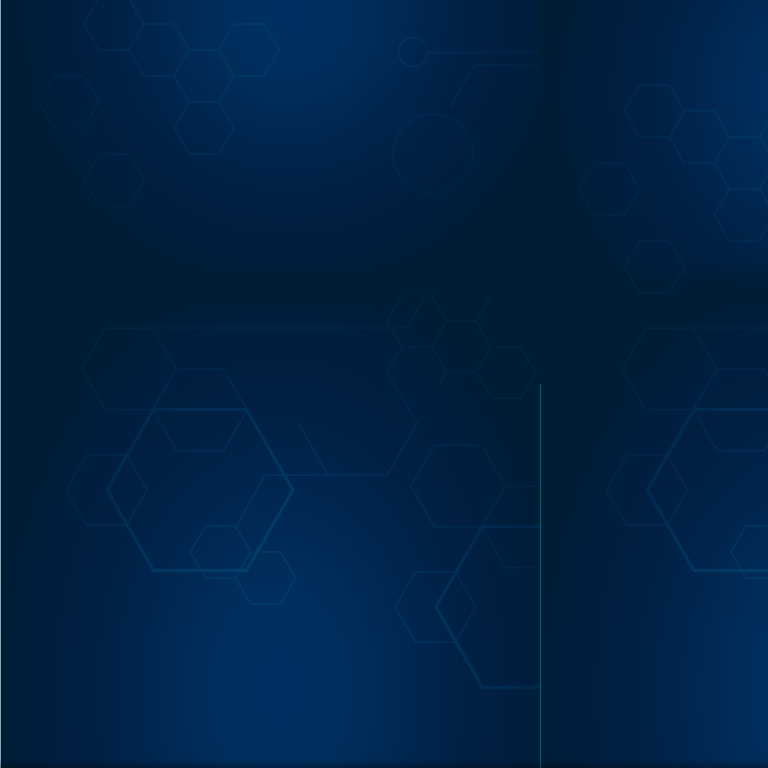
A Shadertoy shader for this background:

```glsl
#define GRID 768.0
#define TILE_WIDTH 540.5
#define SPLIT_Y 296.0
#define COLUMN_SHIFT 87.0
#define GLOW_COLOR vec3(0.0, 0.19, 0.38)
#define MID_COLOR vec3(0.0, 0.118, 0.25)
#define EDGE_COLOR vec3(0.0, 0.112, 0.21)
#define INK_COLOR vec3(0.0, 0.29, 0.47)
#define SEAM_COLOR vec3(0.0, 0.42, 0.47)
#define BORDER_COLOR vec3(0.55, 0.65, 0.70)
#define THIN 1.6
#define THICK 3.2

float stroke(float d, float width) {
    float pixel = GRID / iResolution.y;
    return clamp((0.5 * width - abs(d)) / pixel + 0.5, 0.0, 1.0);
}

// Flat-topped hexagon, radius measured to a corner
float hexagon(vec2 p, float radius) {
    p = abs(p);
    return max(p.y, 0.866 * p.x + 0.5 * p.y) - 0.866 * radius;
}

float segment(vec2 p, vec2 a, vec2 b) {
    vec2 ab = b - a;
    return length(p - a - ab * clamp(dot(p - a, ab) / dot(ab, ab), 0.0, 1.0));
}

float hexLine(vec2 p, vec2 center, float radius) {
    return stroke(hexagon(p - center, radius), THIN);
}

// Elliptical glow in three stops
vec3 glow(float d) {
    vec3 color = mix(GLOW_COLOR, MID_COLOR, smoothstep(0.05, 0.88, d));
    return mix(color, EDGE_COLOR, smoothstep(0.82, 1.08, d));
}

// Honeycomb and circuit traces of the upper panel
float upperInk(vec2 p) {
    const vec2 cells[7] = vec2[7](vec2(0, 0), vec2(1, 3), vec2(1, -3),
        vec2(2, -2), vec2(3, -1), vec2(4, -2), vec2(3, 1));
    float ink = 0.0;
    for (int i = 0; i < 7; i++)
        ink = max(ink, hexLine(p, vec2(69, 102) + cells[i] * vec2(45, 26), 30.0));

    float node = stroke(length(p - vec2(413, 52)) - 14.5, THIN);
    node *= smoothstep(2.0, 5.0, length(p - vec2(427, 48)));
    ink = max(ink, node);
    float trace = min(segment(p, vec2(428, 52.5), vec2(545, 52.5)),
        min(segment(p, vec2(545, 65), vec2(475, 65)),
            segment(p, vec2(475, 65), vec2(452, 104))));
    ink = max(ink, stroke(trace, THIN));
    ink = max(ink, 0.7 * stroke(length(p - vec2(451, 106)), 3.0));
    float disc = length(p - vec2(433, 154)) - 40.0;
    return max(ink, max(0.75 * stroke(disc, THIN), 0.06 * step(disc, 0.0)));
}

// Nested hexagons, repeated once toward the lower right
float clusterInk(vec2 p) {
    float ink = 0.0;
    for (int i = 0; i < 2; i++) {
        vec2 q = p - float(i) * vec2(329, 117);
        ink = max(ink, 1.2 * stroke(hexagon(q - vec2(200, 490), 93.0), THICK));
        ink = max(ink, hexLine(q, vec2(129, 369), 47.0));
        ink = max(ink, hexLine(q, vec2(200, 410), 47.0));
        ink = max(ink, hexLine(q, vec2(106.5, 490), 40.5));
    }
    return ink;
}

// Chained cells and long traces of the lower panel
float lowerInk(vec2 p) {
    const vec2 path[6] = vec2[6](vec2(236, 527), vec2(265, 475), vec2(387, 475),
        vec2(417, 423), vec2(387, 372), vec2(402, 347));
    float ink = clusterInk(p);
    for (int i = 0; i < 2; i++)
        ink = max(ink, hexLine(p, vec2(220.5, 552) + float(i) * vec2(45, 26), 30.0));
    for (int i = 0; i < 3; i++)
        ink = max(ink, hexLine(p, vec2(417, 321) + float(i) * vec2(44.5, 25.7), 29.7));

    float trace = GRID;
    for (int i = 0; i < 5; i++)
        trace = min(trace, segment(p, path[i], path[i + 1]));
    trace = min(trace, segment(p, vec2(107, 328), vec2(407, 328)));
    trace = min(trace, segment(p, vec2(407, 328), vec2(424, 299)));
    trace = min(trace, segment(p, vec2(299, 424), vec2(328, 475)));
    trace = min(trace, segment(p, vec2(446, 372), vec2(439, 385)));
    trace = min(trace, segment(p, vec2(476, 321), vec2(490, 297)));
    return max(ink, stroke(trace, THIN));
}

void mainImage(out vec4 fragColor, in vec2 fragCoord) {
    // Design grid with y running down
    vec2 p = vec2(fragCoord.x, iResolution.y - fragCoord.y) / iResolution.y * GRID;
    float column = floor(p.x / TILE_WIDTH);
    vec2 tile = vec2(p.x - column * TILE_WIDTH, p.y);
    vec2 upper = tile - vec2(0.0, column * COLUMN_SHIFT);

    // Panel glows
    float upperDist = length((upper - vec2(288, 5)) / vec2(265, 280));
    float lowerDist = length((tile - vec2(280, 690)) / vec2(275, 410));
    float isLower = smoothstep(SPLIT_Y - 2.0, SPLIT_Y + 2.0, p.y);
    float dist = mix(upperDist, lowerDist, isLower);
    vec3 color = mix(glow(upperDist), glow(lowerDist), isLower);
    color = mix(color, EDGE_COLOR, 0.8 * smoothstep(30.0, 4.0, abs(p.y - 288.0)));

    // Line work fades with the glow
    float ink = mix(0.8 * upperInk(upper), lowerInk(tile), isLower);
    float strength = mix(0.5, 0.17, smoothstep(0.2, 1.05, dist));
    color = mix(color, INK_COLOR, ink * strength);

    // Seam, left border and bottom shade
    float seam = stroke(p.x - TILE_WIDTH, 1.2) * step(GRID * 0.5, p.y);
    color = mix(color, SEAM_COLOR, 0.85 * seam);
    color = mix(color, BORDER_COLOR, stroke(p.x, 2.0));
    color *= 1.0 - 0.25 * smoothstep(GRID - 10.0, GRID, p.y);
    fragColor = vec4(color, 1.0);
}
```
